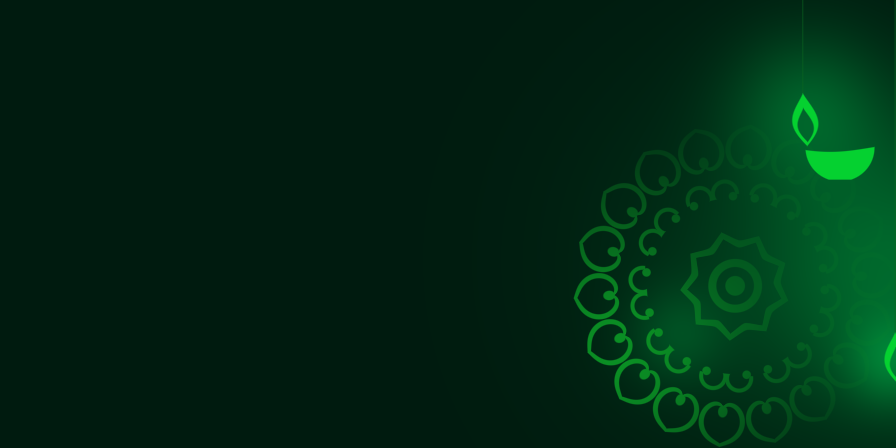
Reproduce this background procedurally as a Shadertoy shader.

```glsl
const float PI = 3.14159265;
const float TILT = 3.218;
const vec2 MANDALA = vec2(1.641, 0.362);
const vec3 NIGHT = vec3(0.0, 0.105, 0.058);
const vec3 HAZE = vec3(0.0, 1.0, 0.38);
const vec3 ORNAMENT = vec3(0.04, 0.56, 0.14);
const vec3 LAMP = vec3(0.02, 0.82, 0.19);
const vec3 THREAD = vec3(0.04, 0.40, 0.12);

float cover(float d, float soft) {
    return 1.0 - smoothstep(-soft, soft, d);
}

float glow(vec2 p, vec2 center, float radius) {
    vec2 q = (p - center) / radius;
    return exp(-dot(q, q));
}

// Folds the plane into one sector whose axis is +x
vec2 sector(vec2 p, float count, float offset) {
    float span = 2.0 * PI / count;
    float a = mod(atan(p.y, p.x) - offset + 0.5 * span, span) - 0.5 * span;
    return length(p) * vec2(cos(a), sin(a));
}

// Heart outline with its point at +x and a drop hanging in the notch
float heart(vec2 p, float size) {
    float a = abs(atan(p.y, p.x));
    float edge = size * (1.0 + 0.14 * exp(-4.0 * a) - 0.35 * exp(-4.0 * (PI - a)));
    float weight = size * (0.09 + 0.035 * sin(a));
    float outline = abs(length(p) - edge) - weight;
    vec2 q = (p + vec2(0.50 * size, 0.0)) * vec2(0.8, 1.0);
    return min(outline, length(q) - 0.23 * size);
}

// Pair of outward arcs ending in round curls
float curls(vec2 p) {
    p.y = abs(p.y);
    vec2 q = p - vec2(0.205, 0.029);
    float arc = max(abs(length(q) - 0.027) - 0.0045, -q.x - 0.008);
    return min(arc, length(p - vec2(0.195, 0.045)) - 0.0095);
}

// Scalloped star around a ring and a disc
float rosette(vec2 p, float count, float offset) {
    float r = length(p);
    vec2 q = sector(p, count, offset);
    float t = abs(atan(q.y, q.x)) * count / PI;
    float edge = mix(0.094, 0.115, pow(1.0 - clamp(t, 0.0, 1.0), 1.6));
    float star = abs(r - edge) - 0.008;
    float ring = abs(r - 0.051) - 0.009;
    return min(star, min(ring, r - 0.022));
}

// Leaf hanging from its tip, leaning sideways towards its base
float leaf(vec2 p, float height, float halfWidth, float lean) {
    float v = clamp(-p.y / height, 0.0, 1.0);
    float side = abs(p.x - lean * v) - halfWidth * sin(PI * pow(v, 1.15));
    return max(0.8 * side, max(p.y, -p.y - height));
}

// Hollow flame over a shallow bowl; the flame tip is the origin
float lamp(vec2 p) {
    float flame = leaf(p, 0.118, 0.029, 0.010);
    float hollow = leaf(p - vec2(0.001, -0.033), 0.076, 0.018, 0.010);
    flame = max(flame, -hollow);
    vec2 q = p - vec2(0.083, -0.122);
    float bowl = (length(q / vec2(0.077, 0.075)) - 1.0) * 0.075;
    float rim = q.y + 0.009 * cos(18.0 * (q.x + 0.022));
    bowl = max(bowl, max(rim, -q.y - 0.071));
    return min(flame, bowl);
}

float thread(vec2 p) {
    return max(abs(p.x) - 0.0008, -p.y);
}

vec3 background(vec2 p) {
    float light = 0.20 * glow(p, vec2(1.80, 0.76), 0.17);
    light += 0.25 * glow(p, vec2(2.02, 0.40), 0.32);
    light += 0.20 * glow(p, vec2(1.99, 0.19), 0.10);
    light += 0.14 * glow(p, vec2(1.51, 0.25), 0.11);
    light += 0.08 * glow(p, vec2(1.73, 0.42), 0.43);
    return NIGHT + HAZE * light;
}

void mainImage(out vec4 fragColor, in vec2 fragCoord) {
    vec2 p = fragCoord / iResolution.y;
    float soft = 0.8 / iResolution.y;
    vec3 color = background(p);

    // Mandala, brightest at its lower left
    vec2 m = p - MANDALA;
    float hearts = heart(sector(m, 18.0, TILT) - vec2(0.305, 0.0), 0.046);
    float pattern = min(hearts, curls(sector(m, 9.0, TILT)));
    float fade = glow(p, vec2(1.38, 0.22), 0.36);
    color = mix(color, ORNAMENT, fade * cover(pattern, soft));
    float heartOfMandala = cover(rosette(m, 9.0, TILT), soft);
    color = mix(color, ORNAMENT, 0.75 * fade * heartOfMandala);

    // Hanging lamps
    for (int i = 0; i < 2; i++) {
        vec2 q = p - mix(vec2(1.792, 0.792), vec2(1.998, 0.258), float(i));
        color = mix(color, THREAD, 0.8 * cover(thread(q), soft));
        color = mix(color, LAMP, cover(lamp(q), soft));
    }
    fragColor = vec4(color, 1.0);
}
```
